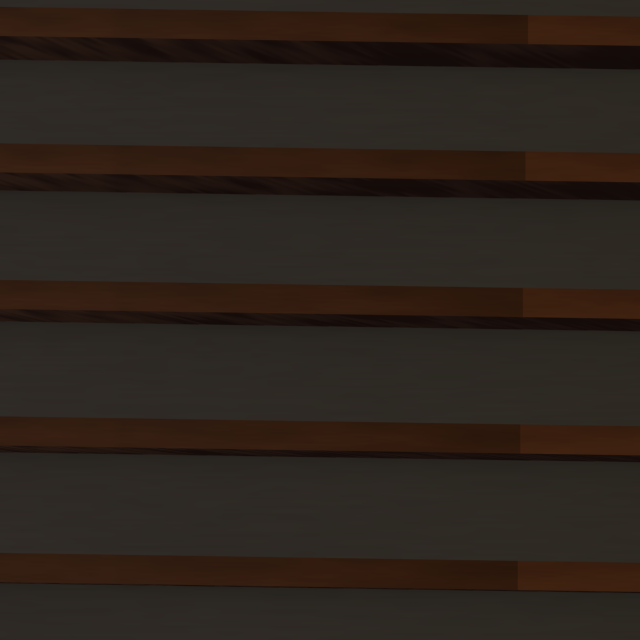
Reproduce this texture procedurally as a Shadertoy shader.

```glsl
#define PITCH 0.2133
#define FIRST_TOP 0.0107
#define TILT 0.0155
#define FACE_HEIGHT 0.0455
#define UNDER_HEIGHT 0.0370
#define UNDER_SHRINK 0.0088
#define WALL_COLOR vec3(0.181, 0.163, 0.142)
#define FACE_LEFT vec3(0.195, 0.112, 0.066)
#define FACE_RIGHT vec3(0.212, 0.112, 0.055)
#define UNDER_DARK vec3(0.082, 0.047, 0.038)
#define UNDER_LIGHT vec3(0.145, 0.090, 0.068)

float hash(vec2 p) {
    vec3 q = fract(vec3(p.xyx) * 0.1031);
    q += dot(q, q.yzx + 33.33);
    return fract((q.x + q.y) * q.z);
}

float noise(vec2 p) {
    vec2 cell = floor(p), f = fract(p);
    f = f * f * (3.0 - 2.0 * f);
    return mix(mix(hash(cell), hash(cell + vec2(1, 0)), f.x),
               mix(hash(cell + vec2(0, 1)), hash(cell + vec2(1, 1)), f.x), f.y);
}

// Wall panel: faint horizontal grain and a soft shadow below each slat
vec3 wall(vec2 uv, float below) {
    float grain = noise(uv * vec2(9.0, 240.0)) + noise(uv * vec2(25.0, 110.0)) - 1.0;
    float cloud = noise(uv * vec2(3.0, 7.0)) - 0.5;
    float shadow = below > 0.0 ? exp(-below / 0.025) : 0.0;
    vec3 tint = mix(vec3(1.0, 1.0, 1.03), vec3(0.98, 0.98, 0.95), uv.x);
    return WALL_COLOR * tint * (1.0 + 0.035 * grain + 0.03 * cloud - 0.17 * shadow);
}

// Front of a slat: stained boards whose joints drift left row by row
vec3 slatFace(vec2 p, float row, float aa) {
    float joint = 0.825 - 0.004 * row;
    float rightBoard = smoothstep(-aa, aa, p.x - joint);
    float leftBoard = 1.0 - smoothstep(-0.012, 0.012, p.x - 0.18);
    float dim = smoothstep(0.48, joint, p.x) * (1.0 - rightBoard);
    float blotch = noise(p * vec2(14.0, 45.0) + row * 0.3) - 0.5;
    float fiber = noise(p * vec2(35.0, 300.0) + row * 17.0) - 0.5;
    float light = 1.0 - 0.17 * dim + 0.05 * leftBoard + 0.10 * rightBoard;
    light *= 1.0 + 0.13 * blotch + 0.06 * fiber;
    light *= mix(0.92, 1.03, smoothstep(0.0, FACE_HEIGHT, p.y));
    return mix(FACE_LEFT, FACE_RIGHT, smoothstep(0.1, 0.9, p.x)) * light;
}

// Underside: slanted grain, flattened as the visible depth shrinks
vec3 slatUnder(float x, float depth, float row) {
    float along = x - 0.085 * depth;
    float streak = 0.6 * noise(vec2(along * 26.0, depth * 1.5 + row * 0.4))
                 + 0.4 * noise(vec2(along * 85.0, depth * 2.0 + row));
    float light = smoothstep(0.25, 0.9, streak) * mix(1.0, 0.45, x);
    light += 0.18 * (1.0 - smoothstep(0.0, 0.5, x));
    return mix(UNDER_DARK, UNDER_LIGHT, light) * mix(1.03, 0.87, depth);
}

void mainImage(out vec4 fragColor, in vec2 fragCoord) {
    vec2 uv = fragCoord / iResolution.xy;
    float aa = 0.8 / min(iResolution.x, iResolution.y);

    // Height measured downward along the tilted rows
    float drop = 1.0 - uv.y - TILT * uv.x - FIRST_TOP;
    float row = floor(drop / PITCH + 0.25);
    float local = drop - row * PITCH;
    float under = max(UNDER_HEIGHT - UNDER_SHRINK * row, 0.001);
    float bottom = FACE_HEIGHT + under;
    float depth = clamp((local - FACE_HEIGHT) / under, 0.0, 1.0);

    // Layers from the top edge of the slat to the wall below it
    vec3 wallColor = wall(uv, local - bottom);
    vec3 color = mix(wallColor, slatFace(vec2(uv.x, local), row, aa),
                     smoothstep(-aa, aa, local));
    color = mix(color, slatUnder(uv.x, depth, row),
                smoothstep(-aa, aa, local - FACE_HEIGHT));
    color = mix(color, wallColor, smoothstep(-aa, aa, local - bottom));
    fragColor = vec4(color, 1.0);
}
```
